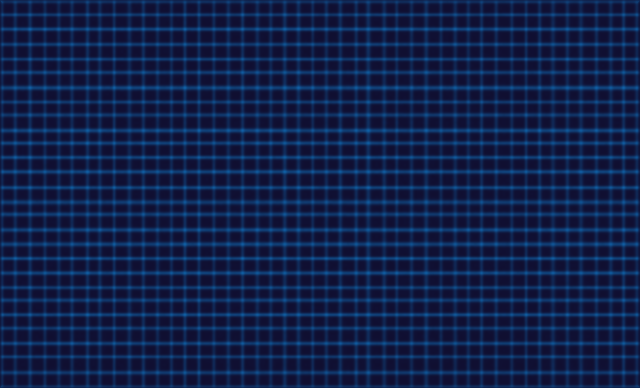
A WebGL 2 fragment shader for this pattern:

```glsl
#version 300 es
precision highp float;

uniform vec2 u_resolution;
out vec4 fragColor;

float hash(vec2 p) {
    return fract(sin(dot(p, vec2(127.1, 311.7))) * 43758.5453);
}

float valueNoise(vec2 p) {
    vec2 cell = floor(p);
    vec2 f = fract(p);
    f = f * f * (3.0 - 2.0 * f);
    float low = mix(hash(cell), hash(cell + vec2(1.0, 0.0)), f.x);
    float high = mix(hash(cell + vec2(0.0, 1.0)), hash(cell + vec2(1.0, 1.0)), f.x);
    return mix(low, high, f.y);
}

// Glow of parallel lines at 0..count, each slightly displaced and uneven
float lineGlow(float across, float along, float count, float width, float seed) {
    float nearest = floor(across + 0.5);
    float glow = 0.0;
    for (int k = -1; k <= 1; k++) {
        float index = nearest + float(k);
        if (index < 0.0 || index > count) continue;
        float offset = (hash(vec2(index, seed)) - 0.5) * 0.17;
        float strength = mix(0.86, 1.14, hash(vec2(index, seed + 3.0)));
        float spread = width * mix(0.82, 1.15, hash(vec2(index, seed + 7.0)));
        strength *= mix(0.93, 1.07, valueNoise(vec2(along * 0.7, index * 5.0 + seed)));
        float d = (across - index - offset) / spread;
        glow += strength * exp(-d * d);
    }
    return glow;
}

void main() {
    vec2 uv = gl_FragCoord.xy / u_resolution;
    vec2 count = vec2(45.0, 27.0);
    vec2 margin = vec2(0.0026, 0.0043);
    vec2 grid = (uv - margin) / (1.0 - 2.0 * margin) * count;

    // Horizontal lines are brighter than vertical ones
    float rows = lineGlow(grid.y, grid.x, count.y, 0.15, 2.0);
    float columns = lineGlow(grid.x, grid.y, count.x, 0.15, 17.0);
    float light = 0.17 * rows + 0.10 * columns;

    // Dim the outermost rim
    vec2 edge = min(uv, 1.0 - uv) / margin;
    light *= mix(0.4, 1.0, smoothstep(0.0, 2.0, min(edge.x, edge.y)));

    vec3 navy = vec3(0.063, 0.060, 0.195);
    vec3 blueGlow = vec3(-0.01, 1.0, 1.44);
    vec3 color = navy + blueGlow * light;

    // Faint mottling
    color *= 0.97 + 0.06 * valueNoise(grid * 4.0);
    fragColor = vec4(color, 1.0);
}
```
